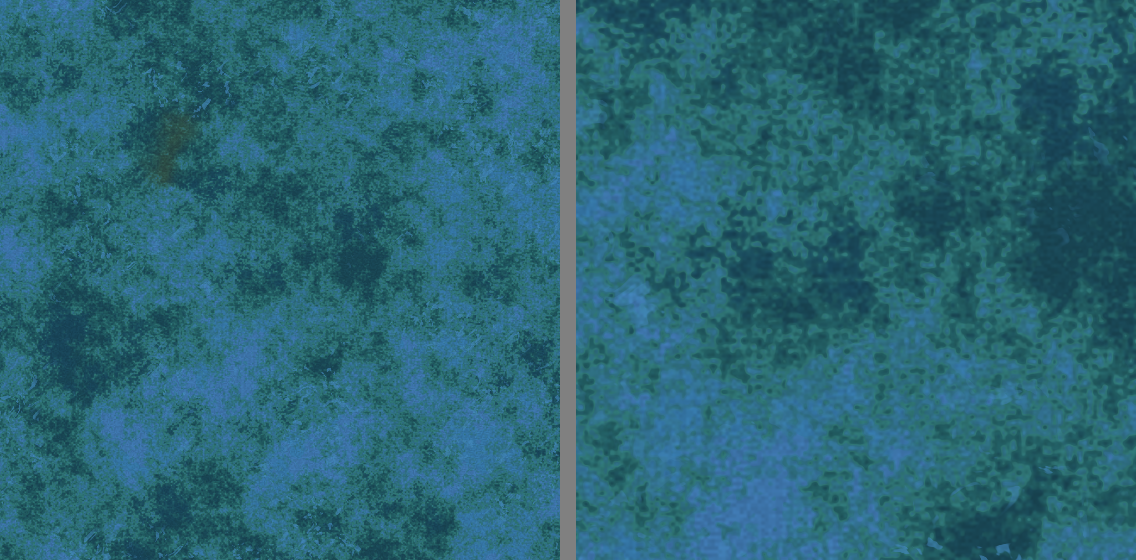
Left: the whole. Right: its middle third, enlarged.
This texture is drawn by a Shadertoy shader. Its source:

```glsl
// Weathered blue-green patina: cloudy teal and blue mottling with fine grain, flakes and a rust stain.

const vec3 DEEP_TEAL  = vec3(0.095, 0.27, 0.325);
const vec3 DARK_TEAL  = vec3(0.13, 0.36, 0.38);
const vec3 SEA_GREEN  = vec3(0.18, 0.45, 0.45);
const vec3 DULL_CYAN  = vec3(0.18, 0.43, 0.50);
const vec3 STEEL_BLUE = vec3(0.20, 0.45, 0.58);
const vec3 SOFT_BLUE  = vec3(0.235, 0.45, 0.66);
const vec3 CERULEAN   = vec3(0.17, 0.46, 0.62);
const vec3 FLAKE_BLUE = vec3(0.25, 0.51, 0.70);
const vec3 NAVY       = vec3(0.09, 0.26, 0.36);
const vec3 RUST       = vec3(0.22, 0.28, 0.20);

float hash(vec2 p) {
    return fract(sin(dot(p, vec2(127.1, 311.7))) * 43758.5453);
}

float noise(vec2 p) {
    vec2 cell = floor(p);
    vec2 f = fract(p);
    vec2 w = f * f * (3.0 - 2.0 * f);
    float low = mix(hash(cell), hash(cell + vec2(1.0, 0.0)), w.x);
    float high = mix(hash(cell + vec2(0.0, 1.0)), hash(cell + vec2(1.0, 1.0)), w.x);
    return mix(low, high, w.y);
}

// Layered noise; each octave is turned to hide the lattice.
float fbm(vec2 p, int octaves, float gain) {
    const mat2 TURN = mat2(1.6, 1.2, -1.2, 1.6);
    float sum = 0.0, total = 0.0, weight = 1.0;
    for (int i = 0; i < octaves; i++) {
        sum += weight * noise(p);
        total += weight;
        weight *= gain;
        p = TURN * p + 17.3;
    }
    return sum / total;
}

float blob(vec2 p, vec2 centre, vec2 radius) {
    vec2 d = (p - centre) / radius;
    return exp(-dot(d, d));
}

// Broad balance of bare blue (positive) and dark growth (negative).
float broadTone(vec2 p) {
    float blue = blob(p, vec2(0.84, 0.87), vec2(0.19, 0.17))
               + blob(p, vec2(0.02, 0.80), vec2(0.10, 0.18))
               + blob(p, vec2(0.06, 0.14), vec2(0.20, 0.16))
               + blob(p, vec2(0.40, 0.24), vec2(0.18, 0.15))
               + blob(p, vec2(0.86, 0.16), vec2(0.19, 0.14));
    float dark = blob(p, vec2(0.33, 0.87), vec2(0.25, 0.17))
               + blob(p, vec2(0.62, 0.50), vec2(0.14, 0.11))
               + blob(p, vec2(0.92, 0.47), vec2(0.13, 0.12))
               + blob(p, vec2(0.63, 0.29), vec2(0.13, 0.08))
               + blob(p, vec2(0.20, 0.39), vec2(0.16, 0.10))
               + blob(p, vec2(0.40, 0.03), vec2(0.25, 0.07));
    return blue - dark;
}

vec3 patinaRamp(float tone, vec3 blue) {
    vec3 c = mix(DEEP_TEAL, DARK_TEAL, smoothstep(0.14, 0.38, tone));
    c = mix(c, SEA_GREEN, smoothstep(0.38, 0.49, tone));
    c = mix(c, DULL_CYAN, smoothstep(0.49, 0.56, tone));
    c = mix(c, STEEL_BLUE, smoothstep(0.58, 0.68, tone));
    return mix(c, blue, smoothstep(0.68, 0.80, tone));
}

// Tiny torn chips, gathered in loose patches.
float flakes(vec2 p) {
    float chips = fbm(p * 85.0 + 2.0 * noise(p * 40.0), 3, 0.75);
    float patches = smoothstep(0.44, 0.64, fbm(p * 7.0 + 9.0, 4, 0.6));
    return patches * smoothstep(0.61, 0.70, chips);
}

void mainImage(out vec4 fragColor, in vec2 fragCoord) {
    vec2 uv = fragCoord / iResolution.y;

    // Ragged tone from broad regions, mottling and grain
    vec2 drift = vec2(fbm(uv * 6.0, 5, 0.65), fbm(uv * 6.0 + 31.0, 5, 0.65)) - 0.5;
    float broad = broadTone(uv + 0.25 * drift);
    float mottle = fbm(uv * 9.0 + 3.0, 6, 0.87) - 0.5;
    float grain = noise(uv * 330.0 + 5.0) - 0.5;
    float tone = 0.505 + 0.17 * broad + 1.65 * mottle + 0.32 * grain;

    // Blue ground with soft-edged cerulean plates
    float plates = smoothstep(0.52, 0.56, fbm(uv * 13.0 + 3.0 * drift, 4, 0.5));
    vec3 colour = patinaRamp(tone, mix(SOFT_BLUE, CERULEAN, 0.5 * plates));

    // Navy seepage in the dark growth
    float seep = smoothstep(0.54, 0.68, fbm(uv * 8.0 + 53.0, 5, 0.65));
    colour = mix(colour, NAVY, 0.5 * seep * smoothstep(0.5, 0.3, tone));

    // Pale flakes and a single rust stain
    colour = mix(colour, FLAKE_BLUE, 0.7 * flakes(uv));
    float stain = blob(uv + 0.2 * drift, vec2(0.31, 0.73), vec2(0.04, 0.05));
    colour = mix(colour, RUST, 0.55 * stain * smoothstep(0.7, 0.4, tone));

    // Fine brightness speckle
    colour *= 1.0 + 0.16 * (noise(uv * 470.0 + 77.0) - 0.5);
    fragColor = vec4(colour, 1.0);
}
```
